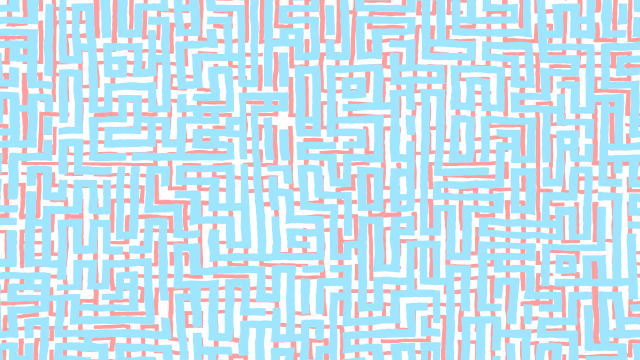
Write a Shadertoy shader that draws this pattern.

```glsl
#define PITCH vec2(0.042, 0.035)
#define BLUE_HALF_WIDTH vec2(0.0122, 0.0102)
#define RED_HALF_WIDTH vec2(0.0064, 0.0052)
#define CORNER_RADIUS 0.0025
#define UPRIGHT_BIAS 0.64
#define BREAK_CHANCE 0.07
#define EXTRA_CHANCE 0.05
#define SPACING_DRIFT 0.026
#define HAND_WOBBLE 0.005
#define EDGE_ROUGHNESS 0.0018

const vec3 PAPER = vec3(0.995, 0.995, 1.0);
const vec3 BLUE = vec3(0.62, 0.90, 1.0);
const vec3 RED = vec3(1.0, 0.62, 0.61);

float hash(vec2 p) {
    vec3 q = fract(p.xyx * vec3(0.1031, 0.1030, 0.0973));
    q += dot(q, q.yzx + 33.33);
    return fract((q.x + q.y) * q.z);
}

float noise(vec2 p) {
    vec2 cell = floor(p), f = fract(p);
    f = f * f * (3.0 - 2.0 * f);
    float low = mix(hash(cell), hash(cell + vec2(1, 0)), f.x);
    float high = mix(hash(cell + vec2(0, 1)), hash(cell + vec2(1, 1)), f.x);
    return mix(low, high, f.y) - 0.5;
}

vec2 noise2(vec2 p) {
    return vec2(noise(p), noise(p + vec2(71.3, 19.7)));
}

// Every coarse cell points at one neighbour
vec2 pointer(vec2 cell, float seed) {
    float way = hash(cell + seed + 3.7) < 0.5 ? -1.0 : 1.0;
    bool upright = hash(cell + seed + 91.1) < UPRIGHT_BIAS;
    return upright ? vec2(0, way) : vec2(way, 0);
}

bool joined(vec2 a, vec2 b, float seed) {
    return a + pointer(a, seed) == b || b + pointer(b, seed) == a;
}

// The path runs around the tree of joined cells, two nodes per cell side
bool linked(vec2 node, vec2 stride, float seed) {
    float chance = hash(node * 1.37 + stride * 17.0 + seed);
    if (chance < BREAK_CHANCE) return false;
    if (chance > 1.0 - EXTRA_CHANCE) return true;
    vec2 cell = floor(node / 2.0);
    vec2 next = floor((node + stride) / 2.0);
    if (cell != next) return joined(cell, next, seed);
    vec2 side = (2.0 * mod(node, 2.0) - 1.0) * stride.yx;
    return !joined(cell, cell + side, seed);
}

float roundBox(vec2 p, vec2 halfSize) {
    vec2 q = abs(p) - halfSize + CORNER_RADIUS;
    return length(max(q, 0.0)) + min(max(q.x, q.y), 0.0) - CORNER_RADIUS;
}

// Uneven spacing, slanted strokes and rough edges
vec2 handDrawn(vec2 p, float seed) {
    vec2 s = p + seed;
    vec2 drift = vec2(noise(s * vec2(8.0, 2.6)), noise(s * vec2(2.2, 8.0) + 40.0));
    return p + SPACING_DRIFT * drift
             + HAND_WOBBLE * noise2(s * 24.0)
             + EDGE_ROUGHNESS * noise2(s * 95.0);
}

float mazeDistance(vec2 p, vec2 halfWidth, float seed) {
    p = handDrawn(p, seed);
    vec2 nearest = floor(p / PITCH + 0.5);
    float d = 1.0;
    for (int j = -1; j <= 1; j++)
    for (int i = -1; i <= 1; i++) {
        vec2 node = nearest + vec2(i, j);
        for (int axis = 0; axis < 2; axis++) {
            vec2 stride = axis == 0 ? vec2(1, 0) : vec2(0, 1);
            if (!linked(node, stride, seed)) continue;
            vec2 middle = (node + 0.5 * stride) * PITCH;
            d = min(d, roundBox(p - middle, 0.5 * stride * PITCH + halfWidth));
        }
    }
    return d;
}

void mainImage(out vec4 fragColor, in vec2 fragCoord) {
    vec2 p = fragCoord / iResolution.y;
    float pixel = 1.0 / iResolution.y;

    float blue = mazeDistance(p, BLUE_HALF_WIDTH, 12.0);
    float red = mazeDistance(p + PITCH * vec2(0.55, 0.45), RED_HALF_WIDTH, 57.0);

    // Thin red maze behind the broad blue one
    vec3 color = mix(PAPER, RED, clamp(0.5 - red / pixel, 0.0, 1.0));
    color = mix(color, BLUE, clamp(0.5 - blue / pixel, 0.0, 1.0));
    fragColor = vec4(color, 1.0);
}
```
